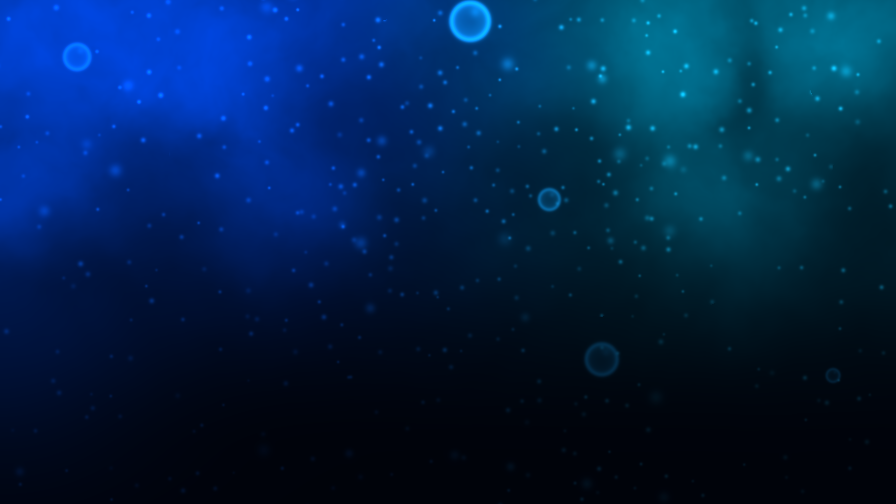
Give the GLSL for this background, as a Shadertoy shader.

```glsl
// Deep blue and teal underwater haze with drifting specks and glassy bubbles.

float hash(vec2 p) {
    vec3 q = fract(vec3(p.xyx) * 0.1031);
    q += dot(q, q.yzx + 33.33);
    return fract((q.x + q.y) * q.z);
}

float noise(vec2 p) {
    vec2 i = floor(p), f = fract(p);
    f = f * f * (3.0 - 2.0 * f);
    return mix(mix(hash(i), hash(i + vec2(1, 0)), f.x),
               mix(hash(i + vec2(0, 1)), hash(i + vec2(1, 1)), f.x), f.y);
}

float fbm(vec2 p) {
    float sum = 0.0, amp = 0.5;
    for (int i = 0; i < 5; i++) {
        sum += amp * noise(p);
        p = mat2(1.6, 1.2, -1.2, 1.6) * p + 7.3;
        amp *= 0.5;
    }
    return sum;
}

// Soft elliptical patch of light
float patchGlow(vec2 p, vec2 center, vec2 size) {
    vec2 q = (p - center) / size;
    return exp(-dot(q, q));
}

// Brightness of the haze: vertical falloff, bright and dark patches, cloud detail
float hazeLight(vec2 p) {
    vec2 warp = vec2(fbm(p * 5.0), fbm(p * 5.0 + 19.0)) - 0.48;
    vec2 q = p + 0.16 * warp;
    float light = 0.58 * smoothstep(0.1, 1.1, p.y);
    light += 0.38 * patchGlow(q, vec2(0.22, 0.89), vec2(0.36, 0.20));
    light += 0.26 * patchGlow(q, vec2(0.55, 0.67), vec2(0.15, 0.20));
    light += 0.30 * patchGlow(q, vec2(0.05, 0.62), vec2(0.14, 0.12));
    light -= 0.15 * patchGlow(q, vec2(0.68, 0.80), vec2(0.12, 0.12));
    light += 0.34 * patchGlow(q, vec2(1.32, 0.88), vec2(0.17, 0.17));
    light += 0.36 * patchGlow(q, vec2(1.68, 0.92), vec2(0.16, 0.15));
    light -= 0.25 * patchGlow(q, vec2(1.49, 0.85), vec2(0.05, 0.13));
    light -= 0.12 * patchGlow(q, vec2(1.14, 0.70), vec2(0.16, 0.10));
    light += 0.25 * patchGlow(q, vec2(1.44, 0.57), vec2(0.17, 0.18));
    light -= 0.12 * patchGlow(q, vec2(1.70, 0.62), vec2(0.10, 0.14));
    return max(light * (0.78 + 0.45 * fbm(p * 7.0 + warp)), 0.0);
}

// One speck per chosen grid cell, kept clear of the cell border
float specks(vec2 p, float cell, float radius, float density, float seed) {
    vec2 id = floor(p / cell);
    vec2 key = id + seed;
    vec2 offset = 0.25 + 0.5 * vec2(hash(key + 11.0), hash(key + 47.0));
    float size = radius * mix(0.6, 1.2, hash(key + 83.0));
    float d = length(p - (id + offset) * cell) / size;
    return step(hash(key), density) * mix(0.3, 1.0, hash(key + 5.0)) * exp(-d * d);
}

// Thin bright rim, faint filled body and a small highlight
float bubble(vec2 p, vec2 center, float radius) {
    vec2 q = (p - center) / radius;
    float d = length(q);
    float soft = 0.08 + 1.0 / (iResolution.y * radius);
    float body = 1.0 - smoothstep(1.0 - soft, 1.0 + soft, d);
    float rim = exp(-pow((d - 0.93) / (soft + 0.03), 2.0));
    float shine = patchGlow(q, vec2(0.25, 0.45), vec2(0.25));
    return body * (0.28 + 0.30 * d * d + 0.25 * shine) + 0.5 * rim;
}

void mainImage(out vec4 fragColor, in vec2 fragCoord) {
    vec2 uv = fragCoord / iResolution.xy;
    vec2 p = vec2(uv.x * 16.0 / 9.0, uv.y);

    // Haze, blue on the left turning to teal on the right
    float side = smoothstep(0.60, 1.32, p.x + 0.12 * (fbm(p * 4.0) - 0.5));
    vec3 haze = mix(vec3(0.0, 0.27, 0.88), vec3(0.0, 0.47, 0.58), side);
    vec3 color = haze * hazeLight(p);
    color += mix(vec3(0.0, 0.01, 0.04), vec3(0.0, 0.02, 0.05), p.y);
    color += vec3(0.0, 0.04, 0.13) * patchGlow(p, vec2(0.0, 0.3), vec2(0.3, 0.25));

    // Fine and blurred specks, brightest near the surface
    float crowd = 0.14 + 0.25 * patchGlow(p, vec2(1.0, 0.72), vec2(0.6, 0.35));
    float dots = 0.0;
    for (int i = 0; i < 3; i++) {
        float layer = float(i);
        vec2 shift = vec2(0.017, 0.023) * layer;
        dots += 0.75 * specks(p + shift, 0.055, 0.0045, crowd, 31.0 * layer + 3.0);
        dots += 0.55 * specks(p + shift, 0.16, 0.011, crowd * 0.8, 57.0 * layer + 9.0);
    }
    vec3 speckColor = mix(vec3(0.04, 0.36, 0.85), vec3(0.08, 0.62, 0.80), side);
    color += speckColor * dots * mix(0.2, 0.95, smoothstep(0.1, 0.9, p.y));

    // Bubbles: xy center, z radius, w brightness
    vec4 bubbles[5] = vec4[5](
        vec4(0.153, 0.887, 0.027, 0.42), vec4(0.933, 0.958, 0.040, 0.90),
        vec4(1.090, 0.604, 0.022, 0.50), vec4(1.194, 0.287, 0.033, 0.24),
        vec4(1.653, 0.255, 0.014, 0.18));
    for (int i = 0; i < 5; i++) {
        vec4 b = bubbles[i];
        color += vec3(0.06, 0.55, 0.85) * b.w * bubble(p, b.xy, b.z);
    }

    fragColor = vec4(clamp(color, 0.0, 1.0), 1.0);
}
```
